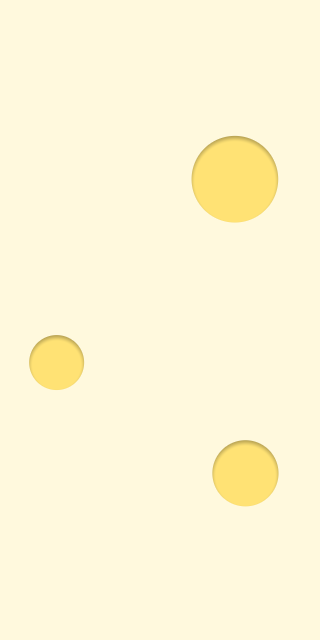
A Shadertoy shader for this background:

```glsl
// Signed distance to a disc, negative inside
float discDistance(vec2 point, vec2 center, float radius) {
    return length(point - center) - radius;
}

void mainImage(out vec4 fragColor, in vec2 fragCoord) {
    // Canvas width is one unit
    vec2 uv = fragCoord / iResolution.x;
    float pixel = 1.0 / iResolution.x;
    vec3 color = vec3(1.0, 0.977, 0.867);

    for (int i = 0; i < 3; i++) {
        // Quadratic path: center in xy, radius in z
        float t = float(i);
        vec3 hole = vec3(0.734, 1.440, 0.1354)
                  + t * (vec3(-1.1305, -0.6865, -0.083)
                  + t * vec3(0.5735, 0.1135, 0.0335));

        // Soft inner shadow cast by the upper rim
        float shadowEdge = discDistance(uv, hole.xy - vec2(0.0, 0.008), hole.z);
        float shadow = 0.3 * smoothstep(-0.012, 0.012, shadowEdge);
        vec3 holeColor = vec3(1.0, 0.886, 0.455) * (1.0 - shadow);

        // Antialiased hole
        float edge = discDistance(uv, hole.xy, hole.z);
        float coverage = clamp(0.5 - edge / pixel, 0.0, 1.0);
        color = mix(color, holeColor, coverage);
    }

    fragColor = vec4(color, 1.0);
}
```
